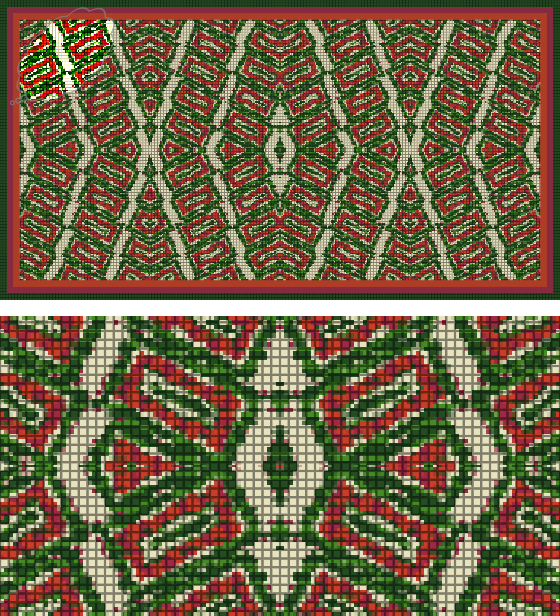
Top, the full canvas; bottom, a detail of the centre.
Write a Shadertoy shader that draws this pattern.

```glsl
const vec3 DARK_GREEN = vec3(.14, .30, .13);
const vec3 LEAF = vec3(.27, .54, .14);
const vec3 CREAM = vec3(.91, .89, .75);
const vec3 RED = vec3(.79, .24, .16);
const vec3 MAROON = vec3(.62, .16, .26);

float hash(vec2 p) {
    return fract(sin(dot(p, vec2(127.1, 311.7))) * 43758.5);
}

// Turns coordinates into a frame that is itself turned by angle a
mat2 frame(float a) {
    return mat2(cos(a), -sin(a), sin(a), cos(a));
}

float band(float x, float lo, float hi) {
    return smoothstep(lo - .5, lo + .5, x) - smoothstep(hi - .5, hi + .5, x);
}

// Distance from the core of the nearest slanted lozenge on a skewed lattice
float lozenge(vec2 p) {
    p -= vec2(105., 73.);
    float row = round(p.y / 37.6);
    float nearest = 1e3;
    for (float j = -1.; j <= 1.; j++) {
        float r = row + j;
        float x = p.x - 10.5 * r;
        float column = round(x / 80.);
        for (float i = -1.; i <= 1.; i++) {
            vec2 d = vec2(x - 80. * (column + i), p.y - 37.6 * r);
            d = abs(frame(.47) * vec2(d.x, -d.y));
            float small = mod(r, 2.);
            nearest = min(nearest, max(d.x - 14., d.y) + 1.8 * small);
        }
    }
    return nearest;
}

vec3 weave(vec2 p) {
    // Ragged brush strokes run along the slant
    vec2 s = frame(.47) * vec2(p.x, -p.y);
    float wave = sin(s.x * .23 + 2. * sin(s.y * .17));
    float streak = sin(s.y * .85 + s.x * .13 + 1.6 * wave);
    float fleck = sin(s.x * .61 + s.y * .37 + 2. * sin(s.y * .29));
    float grain = hash(floor(p / 2.)) - .5;
    float e = lozenge(p) + .8 * wave + .7 * streak + 1.1 * grain;

    vec3 col = mix(DARK_GREEN, LEAF, smoothstep(.1, .5, streak + .35 * fleck + .5 * grain - .1));
    vec3 warm = mix(RED, MAROON, smoothstep(.1, .5, fleck + .4 * streak));
    warm = mix(warm, DARK_GREEN, .75 * smoothstep(.5, .8, streak * wave));
    col = mix(col, CREAM, band(e, 2.4, 4.6));
    col = mix(col, warm, band(e, 6., 12.6));
    col = mix(col, CREAM, band(e, 12.6, 14.2 + 1.2 * wave));
    col = mix(col, CREAM, smoothstep(19.5, 20.5, e + .8 * fleck));
    return mix(col, MAROON, band(e, 20., 21.5) * smoothstep(.6, .85, fleck));
}

void mainImage(out vec4 fragColor, in vec2 fragCoord) {
    float px = 768. / iResolution.x;
    vec2 size = iResolution.xy * px;
    vec2 p = vec2(fragCoord.x, iResolution.y - fragCoord.y) * px;

    // Four by two mirrored panels, sampled twice per stitch
    vec2 panel = (size - 54.) / vec2(4., 2.);
    vec2 q = panel - abs(mod(p - 27., 2. * panel) - panel);
    q *= 178.5 / panel;
    vec3 col = weave((floor(q / 2.) + .5) * 2.);

    // Dark mesh between stitches
    vec2 gap = abs(fract(p / 4.) - .5) * 4.;
    vec2 thread = smoothstep(1.45 - .5 * px, 1.45 + .5 * px, gap);
    float mesh = 1. - .45 * max(thread.x, thread.y);
    col *= mesh;

    // Brightened scalloped cloud in one corner
    vec2 c = frame(.75) * vec2(p.x - 90., 75. - p.y);
    float angle = atan(c.y / 46., c.x / 80.);
    float cloud = (length(c / vec2(80., 46.)) - .93 - .09 * abs(sin(angle * 6.))) * 52.;
    vec3 vivid = clamp((col - .28) * 2.1 + .26, 0., 1.);
    col = mix(col, vivid, 1. - smoothstep(-px, px, cloud));

    // Nested frame: red, maroon, stitched green
    vec2 inset = min(p, size - p);
    float edge = min(inset.x, inset.y);
    col = mix(vec3(.68, .24, .15), col, smoothstep(27. - .5 * px, 27. + .5 * px, edge));
    col = mix(vec3(.52, .17, .25), col, smoothstep(18. - .5 * px, 18. + .5 * px, edge));
    col = mix(DARK_GREEN * mesh, col, smoothstep(9.5 - .5 * px, 9.5 + .5 * px, edge));

    // Fine cloud outline and its trailing bubbles
    float outline = abs(cloud);
    for (float i = 0.; i < 3.; i++) {
        vec2 center = vec2(17. + 8. * i, 141. - 3. * i);
        outline = min(outline, abs(length(p - center) - 2.5 - .8 * i));
    }
    col = mix(col, vec3(.50, .55, .56), .6 * (1. - smoothstep(.2, .2 + px, outline)));

    fragColor = vec4(col, 1.);
}
```
